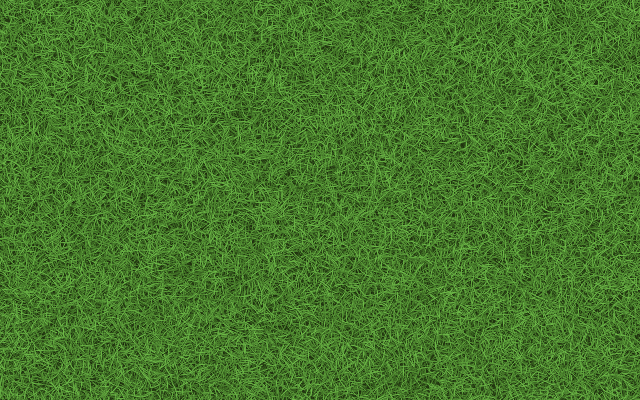
This texture is drawn by a Shadertoy shader. Its source:

```glsl
// Dense lawn seen from above: thin curved grass blades stacked in layers over dark soil.

// Lengths are fractions of the canvas height.
const float CELL = 0.022;
const float MIN_LENGTH = 0.022;
const float MAX_LENGTH = 0.040;
const float HALF_WIDTH = 0.0013;
const float MAX_BEND = 0.55;
const float UPWARD_LEAN = 0.3;
const float EDGE_SOFTNESS = 0.75;

const int LAYERS = 9;
const int BLADES_PER_CELL = 2;

// Tones run from 0 (soil) to 1 (sunlit blade).
const float DEEP_TONE = -0.02;
const float TOP_TONE = 1.0;
const float BLADE_VARIATION = 0.62;
const float TIP_LIGHT = 0.36;
const float MAX_GLOW = 1.5;
const float PATCH_SCALE = 12.0;
const float PATCH_STRENGTH = 0.15;

// Each blade faintly darkens a strip on one side, on the layers below.
const float SHADOW_STRENGTH = 0.14;
const float SHADOW_SHIFT = 0.0016;

const vec3 SOIL = vec3(0.14, 0.22, 0.065);
const vec3 SHADE = vec3(0.20, 0.35, 0.11);
const vec3 LEAF = vec3(0.28, 0.49, 0.16);
const vec3 SUNLIT = vec3(0.38, 0.65, 0.24);

const float TAU = 6.28318;

vec4 hash4(vec3 seed) {
    vec4 q = fract(seed.xyzx * vec4(0.1031, 0.1030, 0.0973, 0.1099));
    q += dot(q, q.wzxy + 33.33);
    return fract((q.xxyz + q.yzzw) * q.zywx);
}

vec2 gradientAt(vec2 corner) {
    float angle = TAU * hash4(vec3(corner, 91.0)).x;
    return vec2(cos(angle), sin(angle));
}

float gradientNoise(vec2 p) {
    vec2 i = floor(p), f = fract(p);
    vec2 u = f * f * f * (f * (f * 6.0 - 15.0) + 10.0);
    vec2 e = vec2(1.0, 0.0);
    float bottom = mix(dot(gradientAt(i), f), dot(gradientAt(i + e.xy), f - e.xy), u.x);
    float top = mix(dot(gradientAt(i + e.yx), f - e.yx), dot(gradientAt(i + e.xx), f - e.xx), u.x);
    return mix(bottom, top, u.y);
}

vec3 grassColor(float tone) {
    vec3 color = mix(SOIL, SHADE, clamp(tone / 0.25, 0.0, 1.0));
    color = mix(color, LEAF, clamp((tone - 0.25) / 0.35, 0.0, 1.0));
    return mix(color, SUNLIT, clamp((tone - 0.6) / 0.4, 0.0, MAX_GLOW));
}

// Returns coverage in x, position from root (0) to tip (1) in y, shadow in z.
vec3 blade(vec2 p, vec4 shape, float soft) {
    float angle = TAU * shape.x;
    vec2 along = normalize(vec2(cos(angle), sin(angle) + UPWARD_LEAN));
    vec2 local = vec2(dot(p, along), dot(p, vec2(-along.y, along.x)));
    float len = mix(MIN_LENGTH, MAX_LENGTH, shape.y);
    float bend = MAX_BEND * (2.0 * shape.z - 1.0);
    float t = clamp(local.x / len + 0.5, 0.0, 1.0);

    float slope = 2.0 * bend * t;
    float offset = (local.y - bend * len * (t * t - 0.33)) * inversesqrt(1.0 + slope * slope);
    float halfWidth = HALF_WIDTH * (1.0 - 0.7 * t * t);
    float side = clamp(0.5 + (halfWidth - abs(offset)) / soft, 0.0, 1.0);
    float ends = clamp(0.5 + (0.5 * len - abs(local.x)) / soft, 0.0, 1.0);
    // The shadow falls on the lower side, whichever way the blade points.
    float lower = along.x > 0.0 ? -SHADOW_SHIFT : SHADOW_SHIFT;
    float shadow = clamp(0.5 + (halfWidth - abs(offset - lower)) / soft, 0.0, 1.0);
    return vec3(side * ends, t, shadow * ends);
}

void mainImage(out vec4 fragColor, in vec2 fragCoord) {
    float pixel = 1.0 / iResolution.y;
    vec2 p = fragCoord * pixel;
    float patchTone = PATCH_STRENGTH * gradientNoise(p * PATCH_SCALE);
    vec3 color = SOIL;

    // Paint from the deepest layer to the top one.
    for (int layer = 0; layer < LAYERS; layer++) {
        float depth = float(layer) / float(LAYERS - 1);
        float layerTone = mix(DEEP_TONE, TOP_TONE, depth) + patchTone;
        vec2 grid = p / CELL + float(layer) * vec2(0.37, 0.61);
        vec2 home = floor(grid);

        for (int y = -1; y <= 1; y++)
        for (int x = -1; x <= 1; x++)
        for (int k = 0; k < BLADES_PER_CELL; k++) {
            vec2 cell = home + vec2(x, y);
            float id = float(layer * BLADES_PER_CELL + k);
            vec4 place = hash4(vec3(cell, id + 5.0));
            vec4 shape = hash4(vec3(cell, id + 47.0));
            vec3 hit = blade((grid - cell - place.xy) * CELL, shape, pixel * EDGE_SOFTNESS);
            float tone = layerTone + BLADE_VARIATION * (place.z - 0.5) + TIP_LIGHT * (hit.y - 0.4);
            color *= 1.0 - SHADOW_STRENGTH * hit.z;
            color = mix(color, grassColor(tone), hit.x);
        }
    }
    fragColor = vec4(color, 1.0);
}
```
